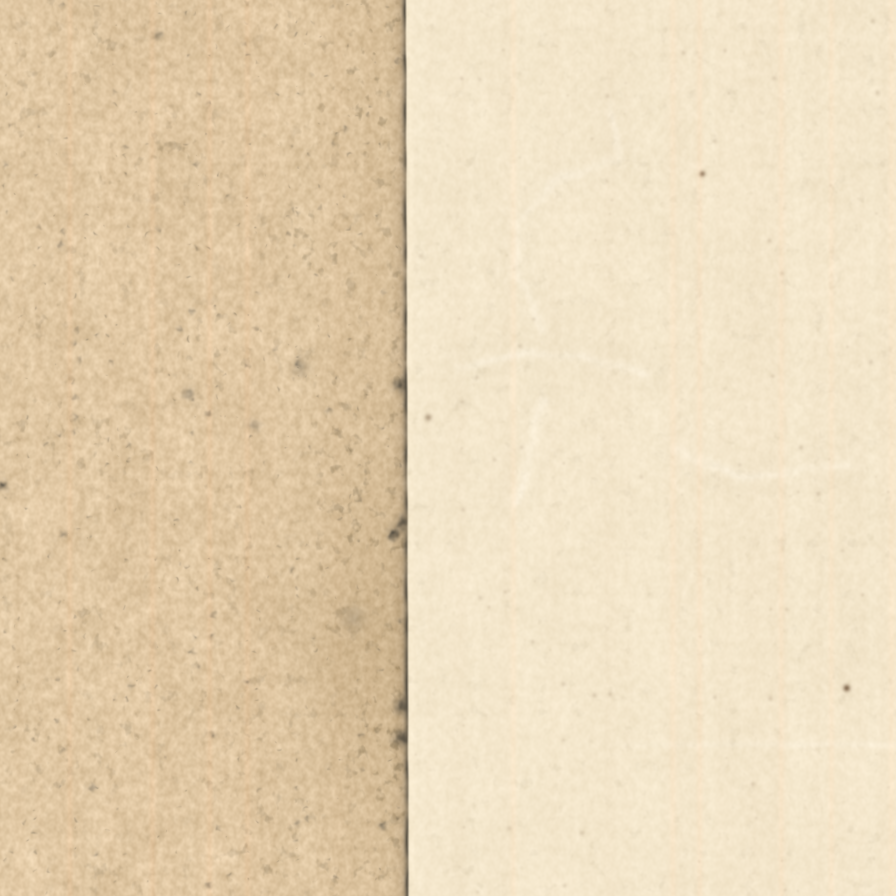
Write a Shadertoy shader that draws this texture.

```glsl
// Two sheets of aged paper: stained tan on the left, creased cream overlapping on the right.

const vec3 TAN = vec3(0.881, 0.783, 0.640);
const vec3 CREAM = vec3(0.957, 0.904, 0.798);
const vec3 INK = vec3(0.29, 0.27, 0.23);

// Large blemishes: centre, radius, strength
const vec4 STAINS[12] = vec4[12](
    vec4(0.447, 0.570, 0.007, 0.75), vec4(0.439, 0.404, 0.006, 0.85),
    vec4(0.449, 0.416, 0.007, 0.75), vec4(0.449, 0.212, 0.008, 0.75),
    vec4(0.449, 0.177, 0.008, 0.80), vec4(0.211, 0.561, 0.006, 0.36),
    vec4(0.335, 0.590, 0.009, 0.26), vec4(0.284, 0.525, 0.006, 0.28),
    vec4(0.003, 0.458, 0.005, 0.75), vec4(0.394, 0.310, 0.013, 0.20),
    vec4(0.176, 0.961, 0.005, 0.35), vec4(0.427, 0.079, 0.004, 0.50));
const vec4 FLECKS[3] = vec4[3](
    vec4(0.784, 0.806, 0.0035, 0.55), vec4(0.945, 0.232, 0.004, 0.75),
    vec4(0.478, 0.534, 0.004, 0.40));

// Pale creases: start and end of each stroke
const vec4 CREASES[11] = vec4[11](
    vec4(0.680, 0.885, 0.694, 0.825), vec4(0.694, 0.825, 0.625, 0.800),
    vec4(0.625, 0.800, 0.575, 0.750), vec4(0.575, 0.750, 0.580, 0.690),
    vec4(0.580, 0.690, 0.606, 0.635), vec4(0.514, 0.590, 0.586, 0.609),
    vec4(0.586, 0.609, 0.651, 0.603), vec4(0.651, 0.603, 0.720, 0.580),
    vec4(0.755, 0.500, 0.830, 0.469), vec4(0.830, 0.469, 0.945, 0.484),
    vec4(0.606, 0.555, 0.578, 0.440));

// x position of the faint pink scan lines
const float STREAKS[10] = float[10](
    0.078, 0.170, 0.234, 0.276, 0.573, 0.751, 0.781, 0.872, 0.928, 0.995);

vec2 hash2(vec2 p) {
    vec3 q = fract(p.xyx * vec3(0.1031, 0.1030, 0.0973));
    q += dot(q, q.yzx + 33.33);
    return fract((q.xx + q.yz) * q.zy);
}

float gradientDot(vec2 cell, vec2 offset) {
    float angle = 6.2832 * hash2(cell).x;
    return dot(vec2(cos(angle), sin(angle)), offset);
}

float gradientNoise(vec2 p) {
    vec2 i = floor(p), f = fract(p);
    vec2 u = f * f * f * (f * (f * 6.0 - 15.0) + 10.0);
    vec2 e = vec2(1.0, 0.0);
    float low = mix(gradientDot(i, f), gradientDot(i + e, f - e), u.x);
    float high = mix(gradientDot(i + e.yx, f - e.yx), gradientDot(i + 1.0, f - 1.0), u.x);
    return 1.4 * mix(low, high, u.y);
}

float fbm(vec2 p, int octaves) {
    float sum = 0.0, gain = 0.55;
    for (int i = 0; i < octaves; i++) {
        sum += gain * gradientNoise(p);
        p = mat2(0.8, 0.6, -0.6, 0.8) * p * 2.03 + 17.7;
        gain *= 0.55;
    }
    return sum;
}

float bell(float d, float width) {
    return exp(-d * d / (width * width));
}

float segmentDistance(vec2 p, vec2 a, vec2 b) {
    vec2 ab = b - a;
    return length(p - a - ab * clamp(dot(p - a, ab) / dot(ab, ab), 0.0, 1.0));
}

// One randomly placed dot in some cells of a grid
float speckles(vec2 p, float cells, float density) {
    vec2 g = p * cells, id = floor(g);
    vec2 rnd = hash2(id + cells), centre = 0.25 + 0.5 * hash2(id + 71.0);
    float spot = bell(length(fract(g) - centre), mix(0.10, 0.19, rnd.y));
    return step(rnd.x, density) * spot * (0.3 + 0.7 * rnd.y);
}

float blemish(vec2 p, vec4 spot) {
    return spot.w * bell(length(p - spot.xy), spot.z);
}

vec3 tanSheet(vec2 p, float gap, float grain) {
    float mottling = fbm(p * 12.0, 3), blotches = fbm(p * vec2(40.0, 34.0) + 3.0, 3);
    float nearEdge = bell(gap, 0.085);
    float lowerStain = bell(length((p - vec2(0.41, 0.29)) * vec2(1.2, 0.7)), 0.12);
    float grime = nearEdge * (0.034 + 0.05 * mottling) + lowerStain * (0.045 + 0.07 * blotches);
    vec3 tint = vec3(0.95, 1.0, 1.1);
    vec3 col = TAN + tint * (0.042 * mottling + 0.044 * blotches + 0.088 * grain - grime);
    // Irregular grey clumps, denser where the sheet is dirty
    float patches = smoothstep(-0.25, 0.5, fbm(p * 9.0 + 5.0, 2));
    float clumps = smoothstep(0.10, 0.55, fbm(p * vec2(60.0, 52.0) + 9.0, 3));
    col -= vec3(0.125, 0.112, 0.10) * clumps * (0.2 + 0.75 * patches + 0.5 * nearEdge);
    vec2 bent = p + 0.003 * vec2(gradientNoise(p * 130.0), gradientNoise(p * 130.0 + 40.0));
    float dirt = 0.34 * speckles(bent, 53.0, 0.08) + 0.26 * speckles(bent + 0.37, 89.0, 0.08);
    for (int i = 0; i < 12; i++) dirt += blemish(bent, STAINS[i]);
    return mix(col, INK, clamp(dirt, 0.0, 0.85));
}

vec3 creamSheet(vec2 p, float grain) {
    float clouds = 0.014 * fbm(p * 9.0 + 31.0, 3) + 0.016 * fbm(p * 36.0 + 13.0, 3);
    vec3 col = CREAM + vec3(0.85, 0.95, 1.2) * (clouds + 0.034 * grain);
    col -= 0.032 * smoothstep(0.15, 0.65, fbm(p * 52.0 + 23.0, 3));
    vec2 bent = p + 0.006 * vec2(gradientNoise(p * 22.0), gradientNoise(p * 22.0 + 50.0));
    float crease = 0.0, shadow = 0.0;
    for (int i = 0; i < 11; i++) {
        float d = segmentDistance(bent, CREASES[i].xy, CREASES[i].zw);
        crease = max(crease, bell(d, 0.006));
        shadow = max(shadow, bell(d - 0.016, 0.009));
    }
    crease *= clamp(0.8 + 0.8 * gradientNoise(p * 15.0), 0.0, 1.0);
    float fold = bell(p.y - 0.169, 0.004) * smoothstep(0.58, 0.85, p.x);
    col += vec3(0.018, 0.026, 0.042) * (crease + 0.6 * fold) - 0.006 * shadow;
    float dirt = 0.14 * speckles(p, 61.0, 0.04);
    for (int i = 0; i < 3; i++) dirt += blemish(p, FLECKS[i]);
    return mix(col, vec3(0.42, 0.31, 0.21), dirt);
}

void mainImage(out vec4 fragColor, in vec2 fragCoord) {
    vec2 p = fragCoord / iResolution.xy;
    float softness = max(0.0018, 1.0 / iResolution.x);
    float gap = 0.4560 - 0.003 * p.y + 0.0005 * gradientNoise(vec2(3.5, p.y * 24.0)) - p.x;
    float grain = fbm(p * vec2(125.0, 105.0), 2);

    // Sheets and the shadow along their overlap
    vec3 left = tanSheet(p, gap, grain);
    float shade = 0.62 + 0.5 * gradientNoise(vec2(8.3, p.y * 38.0));
    left = mix(left, INK, clamp(shade * bell(gap, 0.0040) + 0.12 * bell(gap, 0.013), 0.0, 0.85));
    vec3 right = creamSheet(p, grain) + 0.014 * bell(gap + 0.004, 0.004);
    vec3 col = mix(right, left, smoothstep(-softness, softness, gap));

    // Vertical scan lines
    float pink = 0.0;
    for (int i = 0; i < 10; i++) pink += bell(p.x - STREAKS[i], 0.0035);
    col += pink * vec3(0.014, -0.004, -0.011);
    col += 0.009 * gradientNoise(vec2(p.x * 85.0, 0.5)) * vec3(0.6, 1.0, 1.2);
    fragColor = vec4(clamp(col, 0.0, 1.0), 1.0);
}
```
